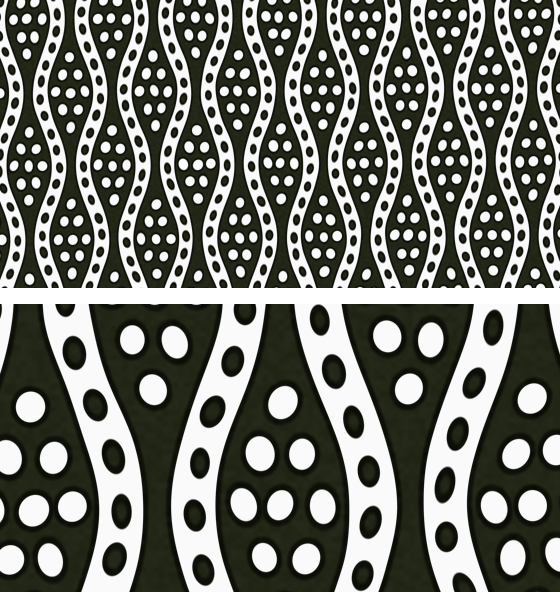
Top: the whole. Bottom: its middle third, enlarged.
This pattern is drawn by a WebGL 2 fragment shader. Its source:

```glsl
#version 300 es
precision highp float;

uniform vec2 u_resolution;
out vec4 fragColor;

const vec3 INK = vec3(0.13, 0.15, 0.09);
const vec3 INK_EDGE = vec3(0.05, 0.06, 0.03);
const vec3 PAPER = vec3(0.98);

// Lengths below are in units of the column spacing
const float COLUMN = 0.2917;      // column spacing per canvas height
const vec2 CENTRE = vec2(0.976, 0.432);
const float TILT = 0.011;
const float PERIOD = 1.749;       // vertical repeat
const float SWING = 0.107;        // sideways reach of a band
const float BAND_HALF = 0.087;
const float BEAD_STEP = 0.2035;
const vec2 BEAD_RADII = vec2(0.043, 0.067);
const vec2 DOT_RADII = vec2(0.053, 0.064);
const vec2 DOT_STEP = vec2(0.084, 0.207);
const float TAU = 6.28319;

float hash(vec2 p) {
    return fract(sin(dot(p, vec2(127.1, 311.7))) * 43758.5);
}

// Random offset in -1..1 on both axes
vec2 jitter(vec2 p) {
    return 2.0 * vec2(hash(p), hash(p + 19.7)) - 1.0;
}

float noise(vec2 p) {
    vec2 i = floor(p), f = fract(p);
    f = f * f * (3.0 - 2.0 * f);
    return mix(mix(hash(i), hash(i + vec2(1, 0)), f.x),
               mix(hash(i + vec2(0, 1)), hash(i + vec2(1, 1)), f.x), f.y);
}

mat2 turn(float a) {
    float c = cos(a), s = sin(a);
    return mat2(c, -s, s, c);
}

float ellipse(vec2 p, vec2 r) {
    return (length(p / r) - 1.0) * min(r.x, r.y);
}

// Centre line of band k, mirrored on every other band
float bandX(float k, float y) {
    float side = 1.0 - 2.0 * mod(k, 2.0);
    return 0.25 + 0.5 * k + side * SWING * cos(TAU * y / PERIOD);
}

float bandSlope(float k, float y) {
    float side = 1.0 - 2.0 * mod(k, 2.0);
    return -side * SWING * TAU / PERIOD * sin(TAU * y / PERIOD);
}

// White wavy band with a chain of dark beads cut out
float beadedBand(vec2 p) {
    float k = floor(p.x * 2.0);
    float m = bandSlope(k, p.y);
    float wobble = 0.016 * (noise(vec2(k * 7.3, p.y * 4.0)) - 0.5);
    float band = abs(p.x - bandX(k, p.y)) / sqrt(1.0 + m * m) - BAND_HALF + wobble;

    float phase = hash(vec2(k, 5.0));
    float j = floor(p.y / BEAD_STEP + phase);
    vec2 id = vec2(k, j);
    vec2 shift = jitter(id);
    float y = (j + 0.5 - phase + 0.06 * shift.y) * BEAD_STEP;
    vec2 local = p - vec2(bandX(k, y) + 0.008 * shift.x, y);
    float lean = -atan(bandSlope(k, y)) + 0.18 * shift.x;
    vec2 radii = BEAD_RADII * (1.0 + 0.1 * jitter(id + 41.0));
    return max(band, -ellipse(turn(lean) * local, radii));
}

// Diamond of nine uneven dots, staggered between columns
float dotDiamond(vec2 p) {
    float k = floor(p.x * 2.0 + 0.5);
    float stagger = 0.5 * mod(k, 2.0);
    float row = floor(p.y / PERIOD - stagger + 0.5);
    vec2 local = p - vec2(0.5 * k, (row + stagger) * PERIOD);
    float d = 1.0;
    for (float a = -1.0; a <= 1.0; a++) {
        for (float b = -1.0; b <= 1.0; b++) {
            vec2 id = vec2(k * 3.0 + a, row * 3.0 + b + stagger);
            vec2 shift = jitter(id);
            vec2 centre = vec2(a - b, a + b) * DOT_STEP + 0.012 * shift;
            vec2 radii = DOT_RADII * (1.0 + 0.1 * jitter(id + 73.0));
            float lean = 0.5 * (2.0 * hash(id + 31.0) - 1.0) - 0.15;
            d = min(d, ellipse(turn(lean) * (local - centre), radii));
        }
    }
    return d;
}

void main() {
    vec2 uv = gl_FragCoord.xy / u_resolution.y;
    vec2 p = turn(TILT) * (uv - CENTRE) / COLUMN;
    float pixel = 1.0 / (u_resolution.y * COLUMN);

    float shape = min(beadedBand(p), dotDiamond(p));

    // Ink is darker along the rims and faintly grained
    vec3 ink = mix(INK_EDGE, INK, smoothstep(0.012, 0.028, shape));
    ink += 0.03 * (noise(p * 45.0) - 0.5);
    float cover = smoothstep(0.75 * pixel, -0.75 * pixel, shape);
    fragColor = vec4(mix(ink, PAPER, cover), 1.0);
}
```
